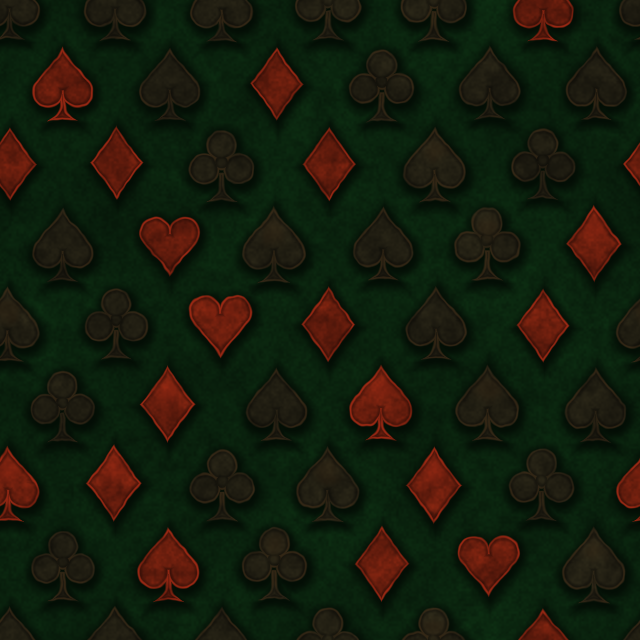
Reproduce this pattern procedurally as a Shadertoy shader.

```glsl
// Staggered embossed card suits in red and charcoal on worn dark green felt, tiling.
#define GRID vec2(6.0, 8.0)             // suits across, rows down (even)
#define ORIGIN vec2(0.08, 0.05)         // grid shift, in cells
#define SIZE 0.0586                     // half height of a suit
#define LOBE vec2(0.40, -0.20)          // lobe centre of spade and heart
#define LOBE_RADIUS 0.43
#define FELT vec3(0.037, 0.132, 0.052)
#define SHADE vec3(0.010, 0.045, 0.016)
#define CHARCOAL vec3(0.130, 0.118, 0.072)
#define RED vec3(0.410, 0.115, 0.052)
#define RED_RIM vec3(0.640, 0.165, 0.080)
#define DARK_RIM vec3(0.235, 0.165, 0.085)
#define WEAR 0.6

const int SPADE = 0, CLUB = 1, RED_SPADE = 2, DIAMOND = 3, HEART = 4;

float hash(vec2 p) {
    vec3 q = fract(p.xyx * vec3(0.1031, 0.1030, 0.0973));
    q += dot(q, q.yzx + 33.33);
    return fract((q.x + q.y) * q.z);
}

// Value noise that wraps after freq cells
float noise(vec2 uv, float freq) {
    vec2 p = uv * freq, i = floor(p), f = fract(p);
    f = f * f * (3.0 - 2.0 * f);
    vec2 a = mod(i, freq), b = mod(i + 1.0, freq);
    vec2 seed = vec2(freq, freq * 0.7);
    return mix(mix(hash(a + seed), hash(vec2(b.x, a.y) + seed), f.x),
               mix(hash(vec2(a.x, b.y) + seed), hash(b + seed), f.x), f.y);
}

float fbm(vec2 uv, float freq) {
    float sum = 0.0, gain = 0.5;
    for (int i = 0; i < 4; i++) {
        sum += gain * noise(uv, freq);
        freq *= 2.0;
        gain *= 0.5;
    }
    return sum / 0.9375;
}

// Two lobes joined to a tip at (0, 1) by their tangents
float leaf(vec2 p) {
    p.x = abs(p.x) + 0.04 * sin(3.1416 * clamp((p.y - 0.4) / 0.6, 0.0, 1.0));
    vec2 toLobe = LOBE - vec2(0.0, 1.0);
    float angle = atan(toLobe.x, -toLobe.y) + asin(LOBE_RADIUS / length(toLobe));
    vec2 n = vec2(cos(angle), sin(angle));
    float side = dot(p - vec2(0.0, 1.0), n);
    float cap = max(dot(p - LOBE, vec2(n.y, -n.x)), LOBE.y - p.y);
    return min(length(p - LOBE) - LOBE_RADIUS, max(side, cap));
}

// Flared foot with a slightly arched base
float stem(vec2 p) {
    float x = abs(p.x), t = clamp((-0.45 - p.y) / 0.53, 0.0, 1.0);
    float base = -0.94 - 0.12 * x - p.y;
    return max((x - 0.07 - 0.33 * t * t * t) * 0.8, max(base, p.y + 0.2));
}

float club(vec2 p) {
    float top = length(p - vec2(0.0, 0.52)) - 0.41;
    float sides = length(vec2(abs(p.x) - 0.46, p.y + 0.10)) - 0.41;
    return min(min(top, sides), length(p - vec2(0.0, 0.08)) - 0.22);
}

float diamond(vec2 p) {
    p = abs(p);
    return (p.x / 0.72 + p.y - 1.0) * 0.584 + 0.10 * p.x * p.y;
}

float suitDistance(vec2 p, int suit) {
    if (suit == DIAMOND) return diamond(p);
    if (suit == HEART) return leaf(vec2(p.x, 0.12 - p.y));
    return min(suit == CLUB ? club(p) : leaf(p), stem(p));
}

// Cubing modulo a prime shuffles the cells and fixes the share of each suit
int dealSuit(vec2 cell) {
    int n = int(cell.x + cell.y * GRID.x + 0.5);
    int card = (n * n * n) % 47;
    return card < 16 ? SPADE : card < 28 ? CLUB : card < 33 ? RED_SPADE : card < 44 ? DIAMOND : HEART;
}

void mainImage(out vec4 fragColor, in vec2 fragCoord) {
    vec2 uv = fragCoord / iResolution.xy;
    vec2 g = vec2(uv.x, 1.0 - uv.y) * GRID - ORIGIN;
    float grain = noise(uv, 256.0) * 0.6 + noise(uv, 128.0) * 0.4 - 0.5;
    float cloud = fbm(uv, 6.0), fibre = fbm(uv, 48.0);
    vec2 ragged = vec2(noise(uv, 90.0), noise(uv, 110.0)) - 0.5;

    // Nearest suit and its shadow
    float d = 9.0, shadowDist = 9.0, seed = 0.0;
    vec2 local = vec2(0.0);
    int suit = SPADE;
    for (int j = -1; j <= 1; j++) {
        float row = round(g.y) + float(j);
        float shift = 0.5 * mod(row, 2.0);
        vec2 centre = vec2(round(g.x - shift), row);
        vec2 cell = mod(centre, GRID);
        vec2 p = (g - centre - vec2(shift, 0.0)) / GRID * vec2(1.0, -1.0) / SIZE;
        float h = hash(cell + 7.0);
        p = (p + 0.08 * (vec2(h, hash(cell + 31.0)) - 0.5)) / (0.97 + 0.05 * h);
        int s = dealSuit(cell);
        float here = suitDistance(p + 0.035 * ragged, s);
        if (here < d) { d = here; suit = s; seed = h; local = p; }
        shadowDist = min(shadowDist, suitDistance(p + vec2(-0.04, 0.09), s));
    }

    // Felt with soft shadow
    vec3 color = FELT * (0.78 + 0.44 * cloud) * (1.0 + 0.35 * grain + 0.3 * (fibre - 0.5));
    float shadow = 1.0 - smoothstep(-0.05, 0.34, shadowDist);
    color = mix(color, SHADE, 0.9 * shadow);

    // Suit face with mottling, a stain on some, and a worn bright rim
    bool isRed = suit >= RED_SPADE;
    vec3 rimColor = isRed ? RED_RIM : DARK_RIM;
    vec3 face = (isRed ? RED : CHARCOAL) * (0.68 + 0.6 * fibre) * (1.0 + 0.3 * grain);
    face *= 0.94 + 0.12 * seed + 0.06 * local.y;
    float stain = step(0.7, seed) * smoothstep(0.5, 0.1, length(local - vec2(0.0, 0.4)) + 0.4 * (fibre - 0.5));
    face = mix(face, rimColor, 0.5 * WEAR * stain);
    face *= 1.0 - 0.3 * smoothstep(-0.16, -0.07, d) * smoothstep(-0.02, -0.07, d);
    float rim = smoothstep(-0.075, -0.03, d) * (1.0 - WEAR * smoothstep(0.35, 0.75, noise(uv, 40.0)));
    face = mix(face, rimColor, (isRed ? 0.8 : 0.6) * rim);

    float edge = 1.0 / (SIZE * iResolution.y);
    color = mix(color, face, smoothstep(edge, -edge, d));
    fragColor = vec4(color, 1.0);
}
```
